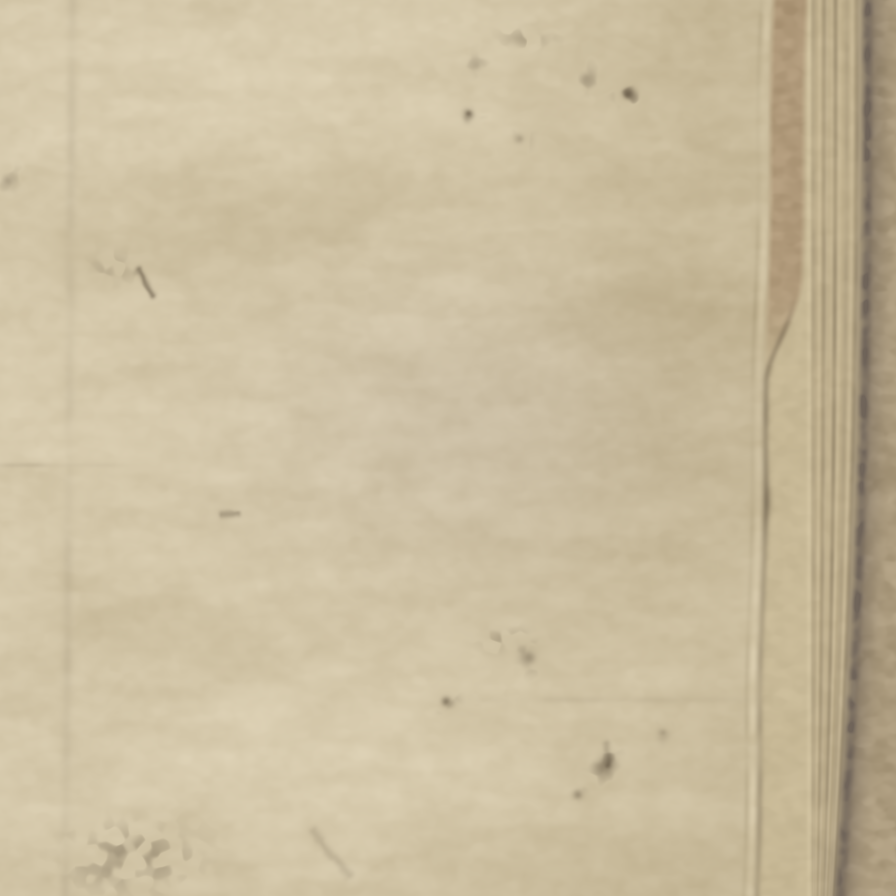
Reproduce this texture procedurally as a Shadertoy shader.

```glsl
float hash(vec2 p) {
    vec3 q = fract(p.xyx * vec3(0.1031, 0.1030, 0.0973));
    q += dot(q, q.yzx + 33.33);
    return fract((q.x + q.y) * q.z);
}

// Cellular noise with blended cell values, centred on zero
float softCells(vec2 p) {
    vec2 cell = floor(p);
    float total = 0.0, weight = 0.0;
    for (int j = -1; j <= 1; j++)
    for (int i = -1; i <= 1; i++) {
        vec2 c = cell + vec2(i, j);
        vec2 d = c + vec2(hash(c), hash(c + 71.3)) - p;
        float w = exp(-4.0 * dot(d, d));
        total += w * hash(c + 19.7);
        weight += w;
    }
    return total / weight - 0.5;
}

float patchGlow(vec2 p, vec2 centre, vec2 size) {
    vec2 d = (p - centre) / size;
    return exp(-dot(d, d));
}

float softLine(float d, float width) {
    return exp(-d * d / (width * width));
}

float stroke(vec2 p, vec2 a, vec2 b, float width) {
    vec2 ab = b - a;
    float h = clamp(dot(p - a, ab) / dot(ab, ab), 0.0, 1.0);
    return softLine(length(p - a - ab * h), width);
}

float band(float x, float left, float right, float blur) {
    return smoothstep(left - blur, left + blur, x)
         * (1.0 - smoothstep(right - blur, right + blur, x));
}

// Uneven ageing, horizontal fibres and mottling
vec3 paper(vec2 p, float grain, float rough) {
    float age = 0.20 + 0.26 * smoothstep(0.40, 0.82, p.x);
    age += 0.22 * patchGlow(p, vec2(0.28, 0.75), vec2(0.30, 0.07));
    age += 0.24 * patchGlow(p, vec2(0.76, 0.62), vec2(0.14, 0.28));
    age += 0.16 * patchGlow(p, vec2(0.50, 0.50), vec2(0.20, 0.20));
    age += 0.18 * patchGlow(p, vec2(0.14, 0.31), vec2(0.12, 0.05));
    age += 0.14 * (1.0 - smoothstep(0.0, 0.12, p.y));
    age -= 0.12 * patchGlow(p, vec2(0.20, 0.90), vec2(0.35, 0.10));
    age -= 0.10 * patchGlow(p, vec2(0.38, 0.14), vec2(0.25, 0.06));
    age += 0.17 * softCells(p * vec2(5.0, 16.0));
    age += 0.20 * softCells(p * vec2(15.0, 62.0) + 9.0);
    age += 0.16 * softCells(p * vec2(34.0, 48.0) + 23.0);
    age += 0.13 * grain + 0.08 * rough;
    vec3 tone = mix(vec3(0.860, 0.812, 0.700), vec3(0.725, 0.665, 0.530), age);
    // Greyer bloom in the middle
    float bloom = patchGlow(p, vec2(0.53, 0.53), vec2(0.24, 0.16));
    return tone + vec3(-0.008, -0.006, 0.012) * bloom;
}

// Each mark holds its centre, radius and strength
float specks(vec2 p, float rough) {
    vec4 marks[11] = vec4[11](
        vec4(0.701, 0.895, 0.0065, 0.80), vec4(0.523, 0.873, 0.0070, 0.65),
        vec4(0.531, 0.928, 0.0075, 0.25), vec4(0.655, 0.911, 0.0065, 0.32),
        vec4(0.580, 0.845, 0.0065, 0.25), vec4(0.498, 0.217, 0.0070, 0.55),
        vec4(0.677, 0.146, 0.0080, 0.55), vec4(0.590, 0.266, 0.0075, 0.38),
        vec4(0.645, 0.113, 0.0055, 0.38), vec4(0.740, 0.182, 0.0065, 0.25),
        vec4(0.009, 0.798, 0.0065, 0.30));
    float ink = 0.0;
    for (int i = 0; i < 11; i++) {
        float d = length(p - marks[i].xy) * (1.0 + 1.1 * rough);
        ink = max(ink, marks[i].w * softLine(d, marks[i].z));
    }
    return ink;
}

float scratches(vec2 p, float rough) {
    vec2 q = p + 0.004 * rough;
    float ink = 0.50 * stroke(q, vec2(0.154, 0.698), vec2(0.171, 0.671), 0.0037);
    ink += 0.32 * stroke(q, vec2(0.247, 0.425), vec2(0.264, 0.426), 0.0042);
    ink += 0.16 * stroke(q, vec2(0.350, 0.072), vec2(0.390, 0.024), 0.005);
    ink += 0.22 * stroke(q, vec2(0.677, 0.170), vec2(0.678, 0.146), 0.004);
    // Broken smudges
    float smudge = patchGlow(p, vec2(0.145, 0.042), vec2(0.060, 0.030));
    smudge += 0.8 * patchGlow(p, vec2(0.570, 0.285), vec2(0.025, 0.012));
    smudge += 0.7 * patchGlow(p, vec2(0.590, 0.957), vec2(0.025, 0.010));
    smudge += 0.5 * patchGlow(p, vec2(0.125, 0.700), vec2(0.025, 0.015));
    return ink + 0.42 * smudge * smoothstep(-0.10, 0.40, rough);
}

void mainImage(out vec4 fragColor, in vec2 fragCoord) {
    vec2 p = fragCoord / iResolution.xy;
    float grain = softCells(p * vec2(80.0, 120.0));
    float rough = softCells(p * 95.0 + 40.0);
    float wear = clamp(0.75 + 1.3 * softCells(p * 28.0 + 60.0), 0.15, 1.2);
    vec3 dark = vec3(0.37, 0.32, 0.25);
    vec3 colour = paper(p, grain, rough);

    // Worn ruling, specks and scratches
    float ruling = 0.08 * softLine(p.x - 0.081 + 0.008 * (1.0 - p.y), 0.006);
    ruling += 0.13 * softLine(p.y - 0.481, 0.003) * (1.0 - smoothstep(0.03, 0.17, p.x));
    ruling += 0.07 * softLine(p.y - 0.219, 0.004) * band(p.x, 0.56, 0.82, 0.08);
    float ink = ruling * wear + specks(p, rough) + scratches(p, rough);
    colour = mix(colour, dark, min(ink, 0.85));

    // Rust strip tapering into a crease
    float crease = 0.844 + 0.0195 * p.y + 0.0012 * sin(p.y * 19.0);
    float beside = p.x - crease;
    vec3 margin = vec3(0.775, 0.715, 0.575) + 0.05 * grain + 0.03 * rough;
    colour = mix(colour, margin, 0.7 * smoothstep(-0.004, 0.006, beside));
    float taper = smoothstep(0.56, 0.69, p.y);
    float rust = band(beside, 0.0, mix(0.002, 0.037, taper), 0.005);
    vec3 rustTone = vec3(0.665, 0.570, 0.450) + 0.06 * grain + 0.04 * rough;
    colour = mix(colour, rustTone, 0.82 * rust * taper);
    float hook = crease + mix(0.001, 0.029, smoothstep(0.57, 0.67, p.y));
    float creaseInk = 0.48 * softLine(p.x - hook, 0.004) * (1.0 - smoothstep(0.60, 0.68, p.y));
    creaseInk *= mix(0.55, 1.0, smoothstep(0.30, 0.48, p.y)) * mix(1.0, wear, 0.6);
    creaseInk += 0.28 * patchGlow(p, vec2(crease + 0.003, 0.44), vec2(0.005, 0.020));
    colour = mix(colour, dark, creaseInk);
    colour += 0.035 * wear * softLine(beside + 0.007, 0.0035);
    colour -= 0.035 * wear * softLine(beside + 0.014, 0.003);

    // Stacked leaves compressed toward the lower edge
    float edge = 0.968 - 0.031 * pow(1.0 - p.y, 2.5);
    float across = (p.x - 0.907) / (edge - 0.907);
    float leaves = band(across, 0.0, 1.0, 0.06);
    colour = mix(colour, vec3(0.735, 0.670, 0.535) + 0.04 * rough, 0.65 * leaves);
    colour += 0.018 * leaves * (sin(across * 31.0) + 0.6 * sin(across * 53.0 + 1.0));
    for (int i = 0; i < 5; i++) {
        float x = mix(0.908, edge, float(i) * 0.205);
        float depth = (0.16 + 0.14 * hash(vec2(float(i), 5.0))) * mix(1.0, wear, 0.5);
        colour = mix(colour, dark, depth * softLine(p.x - x, 0.0030));
        colour += 0.032 * softLine(p.x - x + 0.0050, 0.0028);
    }

    // Backing and shadowed outer edge
    float outside = p.x - edge;
    vec3 backing = vec3(0.675, 0.610, 0.495) + 0.07 * grain + 0.05 * rough;
    colour = mix(colour, backing, smoothstep(-0.003, 0.006, outside));
    float shadow = 0.28 * softLine(outside - 0.006, 0.015);
    shadow += (0.48 + 0.45 * rough) * softLine(outside, 0.0060);
    colour = mix(colour, vec3(0.36, 0.32, 0.30), clamp(shadow, 0.0, 0.8));

    fragColor = vec4(clamp(colour, 0.0, 1.0), 1.0);
}
```
